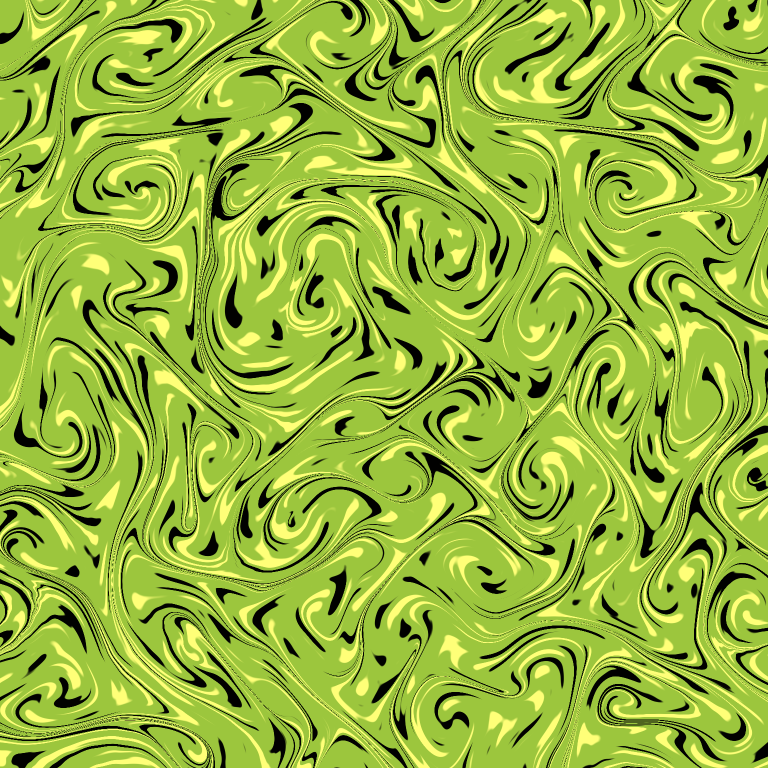
Reproduce this pattern procedurally as a WebGL 1 fragment shader.

```glsl
precision highp float;
// Marbled paint: dark and pale flecks on green, stirred by a field of eddies.

uniform vec2 u_resolution;

#define EDDY_FREQ 6.0      // eddy cells across the canvas
#define GRAIN_FREQ 37.0    // fleck cells across the canvas
#define STIR_TIME 1.55     // how long the paint is stirred
#define STIR_STEPS 10
#define DARK_LEVEL 0.26    // higher gives fewer dark flecks
#define PALE_LEVEL 0.25    // higher gives fewer pale flecks
#define DARK_SOFT 0.025
#define PALE_SOFT 0.045
#define GREEN vec3(0.612, 0.777, 0.240)
#define PALE vec3(1.0, 1.0, 0.47)
#define DARK vec3(0.005, 0.005, 0.0)

float hash(vec2 p) {
  vec3 q = fract(p.xyx * 0.1031);
  q += dot(q, q.yzx + 33.33);
  return fract((q.x + q.y) * q.z);
}

vec2 latticeGradient(vec2 cell) {
  float angle = 6.28318 * hash(cell);
  return vec2(cos(angle), sin(angle));
}

// Gradient noise: value in x, analytic derivative in yz.
vec3 gradientNoise(vec2 p) {
  vec2 cell = floor(p);
  vec2 f = p - cell;
  vec2 u = f * f * f * (f * (f * 6.0 - 15.0) + 10.0);
  vec2 du = 30.0 * f * f * (f * (f - 2.0) + 1.0);

  vec2 ga = latticeGradient(cell);
  vec2 gb = latticeGradient(cell + vec2(1.0, 0.0));
  vec2 gc = latticeGradient(cell + vec2(0.0, 1.0));
  vec2 gd = latticeGradient(cell + vec2(1.0, 1.0));
  float va = dot(ga, f);
  float vb = dot(gb, f - vec2(1.0, 0.0));
  float vc = dot(gc, f - vec2(0.0, 1.0));
  float vd = dot(gd, f - vec2(1.0, 1.0));

  float twist = va - vb - vc + vd;
  float value = va + u.x * (vb - va) + u.y * (vc - va) + u.x * u.y * twist;
  vec2 slope = ga + u.x * (gb - ga) + u.y * (gc - ga)
             + u.x * u.y * (ga - gb - gc + gd)
             + du * (u.yx * twist + vec2(vb, vc) - va);
  return vec3(value, slope);
}

// Divergence-free velocity: the noise slope turned by a right angle.
vec2 eddyVelocity(vec2 p) {
  vec2 slope = gradientNoise(p + 17.0).yz;
  return vec2(slope.y, -slope.x);
}

// Follow the flow with midpoint steps to where the paint came from.
vec2 stir(vec2 p) {
  float dt = STIR_TIME / float(STIR_STEPS);
  for (int i = 0; i < STIR_STEPS; i++) {
    vec2 middle = p + 0.5 * dt * eddyVelocity(p);
    p += dt * eddyVelocity(middle);
  }
  return p;
}

vec3 paint(vec2 uv) {
  vec2 source = stir(uv * EDDY_FREQ) / EDDY_FREQ;
  float grain = gradientNoise(source * GRAIN_FREQ + 71.3).x;
  float pale = smoothstep(PALE_LEVEL - PALE_SOFT, PALE_LEVEL + PALE_SOFT, grain);
  float dark = smoothstep(DARK_LEVEL - DARK_SOFT, DARK_LEVEL + DARK_SOFT, -grain);
  return mix(mix(GREEN, PALE, pale), DARK, dark);
}

void main() {
  float scale = min(u_resolution.x, u_resolution.y);
  vec3 color = vec3(0.0);

  // Average 2 x 2 samples per pixel to smooth the thin seams.
  for (int j = 0; j < 2; j++) {
    for (int i = 0; i < 2; i++) {
      vec2 offset = 0.5 * vec2(float(i), float(j)) - 0.25;
      color += 0.25 * paint((gl_FragCoord.xy + offset) / scale);
    }
  }
  gl_FragColor = vec4(color, 1.0);
}
```
